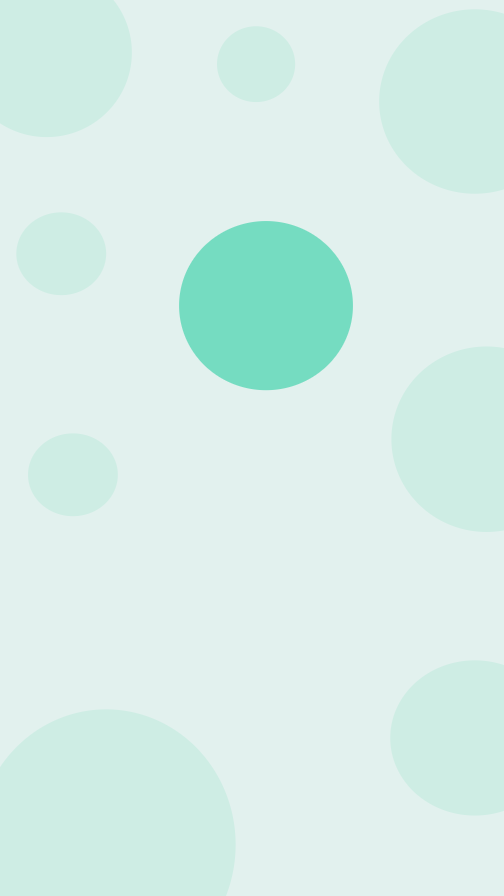
A Shadertoy shader for this background:

```glsl
#define BACKDROP vec3(0.886, 0.945, 0.933)
#define PALE_MINT vec3(0.806, 0.929, 0.894)
#define DEEP_MINT vec3(0.459, 0.863, 0.757)
#define FOCAL_DISC vec4(0.5278, 0.6589, 0.1725, 0.0944)
#define DISC_COUNT 8

// Pale discs: centre (xy) and radii (zw) as fractions of the canvas
const vec4 PALE_DISCS[DISC_COUNT] = vec4[DISC_COUNT](
    vec4(0.0926, 0.9414, 0.1690, 0.0944),
    vec4(0.5081, 0.9284, 0.0775, 0.0423),
    vec4(0.9421, 0.8867, 0.1898, 0.1029),
    vec4(0.1215, 0.7168, 0.0891, 0.0462),
    vec4(0.1447, 0.4701, 0.0891, 0.0462),
    vec4(0.9653, 0.5098, 0.1887, 0.1035),
    vec4(0.9421, 0.1764, 0.1678, 0.0866),
    vec4(0.2106, 0.0573, 0.2569, 0.1510)
);

// Coverage of an ellipse, with an edge one pixel wide
float discCoverage(vec2 uv, vec4 disc) {
    vec2 radii = disc.zw * iResolution.xy;
    float edgeDistance = (length((uv - disc.xy) / disc.zw) - 1.0) * min(radii.x, radii.y);
    return clamp(0.5 - edgeDistance, 0.0, 1.0);
}

void mainImage(out vec4 fragColor, in vec2 fragCoord) {
    vec2 uv = fragCoord / iResolution.xy;

    // Scattered discs share one flat tint
    float paleCoverage = 0.0;
    for (int i = 0; i < DISC_COUNT; i++) {
        paleCoverage = max(paleCoverage, discCoverage(uv, PALE_DISCS[i]));
    }
    vec3 color = mix(BACKDROP, PALE_MINT, paleCoverage);

    // Focal disc on top
    color = mix(color, DEEP_MINT, discCoverage(uv, FOCAL_DISC));
    fragColor = vec4(color, 1.0);
}
```
